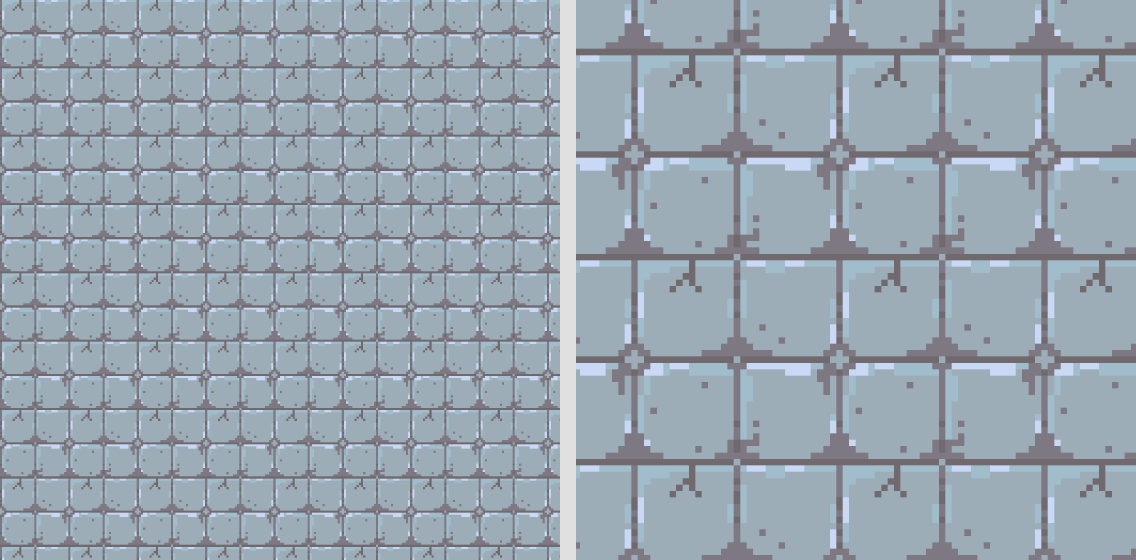
Left, the full canvas; right, a detail of the centre.
Reproduce this texture procedurally as a three.js fragment shader.

```glsl
// Pixel-art wall of square blue-grey stone tiles with chipped mortar joints.
varying vec2 vUv;

const float REPEATS = 8.192;  // two-by-two tile blocks across the canvas
const float BLOCK = 32.0;     // texels per block
const float TILE = 16.0;      // texels per tile
const int SAMPLES = 3;        // smoothing samples per axis

const vec3 STONE = vec3(0.61, 0.68, 0.72);
const vec3 SHEEN = vec3(0.63, 0.74, 0.80);
const vec3 GLINT = vec3(0.79, 0.85, 0.96);
const vec3 RUBBLE = vec3(0.49, 0.47, 0.51);
const vec3 MORTAR = vec3(0.44, 0.41, 0.43);

float hash(vec2 p) {
  vec3 q = fract(vec3(p.xyx) * 0.1031);
  q += dot(q, q.yzx + 33.33);
  return fract((q.x + q.y) * q.z);
}

// Inclusive texel rectangle
bool inBox(vec2 p, vec2 lo, vec2 hi) {
  return all(greaterThanEqual(p, lo - 0.1)) && all(lessThanEqual(p, hi + 0.1));
}

bool isTexel(vec2 p, vec2 q) {
  return inBox(p, q, q);
}

// Offset from a joint, wrapped around the block
vec2 fromJoint(vec2 p, vec2 joint) {
  return mod(p - joint + TILE, BLOCK) - TILE;
}

// Pile of rubble resting on a horizontal joint
bool inHeap(vec2 d, float width, float height) {
  float up = -d.y;
  return up > 0.5 && up < height + 0.5 && abs(d.x) <= floor(width / up + 0.01);
}

// Forked crack hanging from its start texel
bool inCrack(vec2 d) {
  bool stem = inBox(d, vec2(0.0), vec2(0.0, 2.0));
  bool fork = inBox(d, vec2(-3.0, 2.0), vec2(1.0, 4.0))
    && abs(abs(d.x + 1.0) - (d.y - 2.0)) < 0.1;
  return stem || fork;
}

// Worn light along the top and sides of each tile
vec3 tileFace(vec2 p) {
  vec2 t = mod(p - vec2(0.0, TILE), TILE);
  vec2 id = floor(p / TILE);
  vec3 color = STONE;
  float run = hash(vec2(floor(p.x / 3.0), id.y + 7.0));
  float wear = hash(vec2(p.x + 5.0, floor(p.y / 3.0) + 11.0));
  if (t.y < 0.5) color = run < 0.5 ? GLINT : SHEEN;
  else if (t.y < 1.5 && run > 0.72) color = SHEEN;
  else if (t.x < 1.5 && wear < 0.75) color = SHEEN;
  else if (t.x > 14.5 && wear < 0.45) color = SHEEN;
  else if (t.x < 2.5 && t.y < 5.5 && wear < 0.4) color = SHEEN;
  return color;
}

bool inGlint(vec2 p) {
  return inBox(p, vec2(1.0, 5.0), vec2(1.0, 8.0))
    || inBox(p, vec2(31.0, 10.0), vec2(31.0, 13.0))
    || inBox(p, vec2(24.0, 16.0), vec2(27.0, 17.0))
    || inBox(p, vec2(2.0, 16.0), vec2(4.0, 17.0))
    || inBox(p, vec2(31.0, 25.0), vec2(31.0, 28.0))
    || inBox(p, vec2(2.0, 28.0), vec2(2.0, 29.0))
    || inBox(p, vec2(15.0, 12.0), vec2(15.0, 13.0));
}

// Chips, pits and loose grains
bool inDamage(vec2 p) {
  bool pits = isTexel(p, vec2(20.0, 10.0)) || isTexel(p, vec2(23.0, 12.0))
    || isTexel(p, vec2(11.0, 19.0)) || isTexel(p, vec2(10.0, 29.0))
    || isTexel(p, vec2(3.0, 23.0));
  bool grains = inBox(p, vec2(18.0, 25.0), vec2(20.0, 29.0)) && hash(p + 3.0) < 0.45;
  bool chip = inBox(p, vec2(29.0, 17.0), vec2(30.0, 18.0))
    || inBox(p, vec2(30.0, 19.0), vec2(30.0, 20.0));
  return pits || grains || chip;
}

vec3 blockTexel(vec2 p) {
  vec3 color = inGlint(p) ? GLINT : tileFace(p);
  vec2 star = fromJoint(p, vec2(0.0, 15.0));
  vec2 wide = fromJoint(p, vec2(16.0, 15.0));
  vec2 tall = fromJoint(p, vec2(0.0, 31.0));
  vec2 low = fromJoint(p, vec2(16.0, 31.0));
  float ring = abs(star.x) + abs(star.y);

  if (inDamage(p)) color = RUBBLE;
  if (inHeap(tall, 4.0, 5.0) || inHeap(wide, 5.0, 3.0) || inHeap(low, 3.0, 3.0)
    || inHeap(-wide, 1.0, 2.0) || ring < 3.5) color = RUBBLE;
  if (mod(p.x, TILE) < 0.5) color = hash(p + 19.0) < 0.3 ? MORTAR : RUBBLE;
  if (mod(p.y, TILE) > 14.5) color = MORTAR;
  if (inCrack(p - vec2(9.0, 0.0))) color = MORTAR;

  // Pale stone left inside the crossings
  if (ring < 1.5 || isTexel(wide, vec2(0.0)) || isTexel(low, vec2(0.0))) color = STONE;
  return color;
}

void main() {
  vec2 footprint = fwidth(vUv);
  vec3 sum = vec3(0.0);
  for (int j = 0; j < SAMPLES; j++) {
    for (int i = 0; i < SAMPLES; i++) {
      vec2 offset = (vec2(float(i), float(j)) + 0.5) / float(SAMPLES) - 0.5;
      vec2 uv = vUv + offset * footprint;
      vec2 texel = floor(vec2(uv.x, 1.0 - uv.y) * REPEATS * BLOCK);
      sum += blockTexel(mod(texel, BLOCK));
    }
  }
  gl_FragColor = vec4(sum / float(SAMPLES * SAMPLES), 1.0);
}
```
